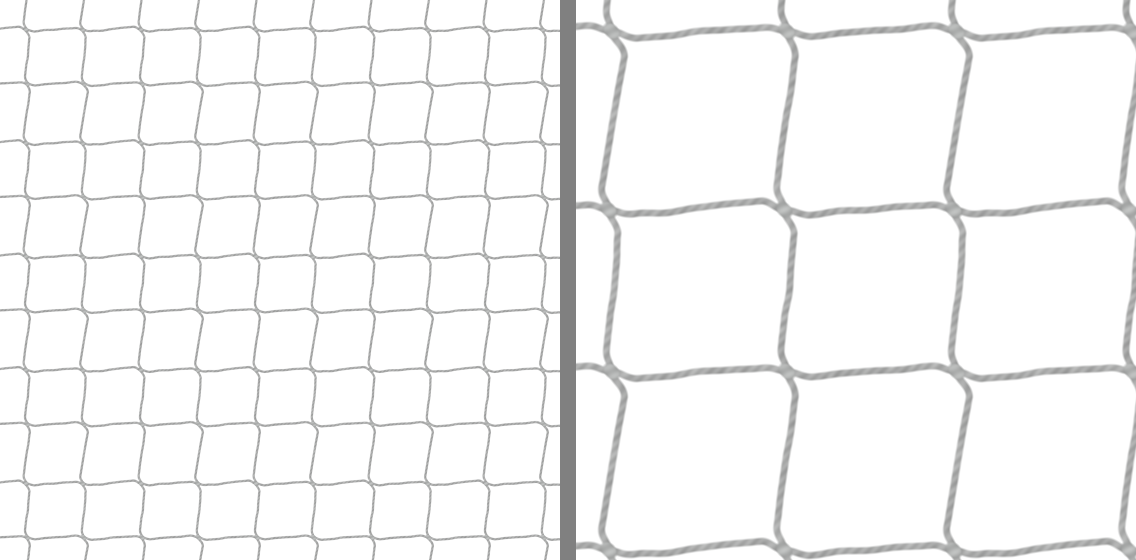
Left, the full canvas; right, a detail of the centre.
Reproduce this pattern procedurally as a Shadertoy shader.

```glsl
// Knotted twine net on white: slack grey cords that kink as they pass each knot.
// Cords are bent lines measured by distance; bend and spacing alternate with the
// parity of row and column, so the net repeats every two meshes each way.

const vec2 MESH = vec2(0.10267, 0.1013);     // mean mesh size on the canvas
const vec2 ORIGIN = vec2(0.0465, 0.0530);    // first knot, from the upper left
const vec2 LAG = vec2(0.017, 0.050);         // odd knots sit this much early
const float CORD_RADIUS = 0.0020;
const vec2 KNOT_RADII = vec2(0.0054, 0.0039);
const float TAU = 6.2831853;

float hash(float n) {
    n = fract(n * 0.1031);
    n *= n + 33.33;
    n *= n + n;
    return fract(n);
}

float noise(float x, float seed) {
    float i = floor(x), f = fract(x);
    f = f * f * (3.0 - 2.0 * f);
    return mix(hash(i + seed), hash(i + 1.0 + seed), f);
}

float parity(float i) { return mod(i, 2.0); }

float knotAt(float i, float lag) { return i - lag * parity(i); }

// Span between knots holding x: its index and the fraction travelled along it
vec2 locateSpan(float x, float lag) {
    float i = floor(x);
    i += step(knotAt(i + 1.0, lag), x);
    float start = knotAt(i, lag);
    return vec2(i, (x - start) / (knotAt(i + 1.0, lag) - start));
}

// Sideways slack: leaves one knot on one side, reaches the next on the other
float bend(float t, float lead, float trail, float seed) {
    float pinch = smoothstep(0.0, 0.15, t) * (1.0 - smoothstep(0.87, 1.0, t));
    float wobble = 0.018 * (noise(t * 6.0, seed) - 0.5);
    return pinch * (mix(lead, -trail, t) + wobble);
}

// Signed distance to a bent cord, corrected for its slope
float cordDistance(float across, float t, float lead, float trail, float seed) {
    float center = bend(t, lead, trail, seed);
    float slope = (bend(t + 0.01, lead, trail, seed) - center) / 0.01;
    return (across - center) * inversesqrt(1.0 + slope * slope);
}

float coverage(float d, float blur) { return 1.0 - smoothstep(-blur, blur, d); }

// Grey of twisted fibres, with slanted strands and a shaded side
float twineShade(float side, float along, float seed) {
    float twist = cos(TAU * (along * 15.0 + side / CORD_RADIUS * 0.3));
    float grain = noise(along * 24.0, seed) - 0.5;
    return 0.665 + 0.035 * twist + 0.06 * grain - 0.025 * side / CORD_RADIUS;
}

vec3 paintCord(vec3 color, float side, float along, float seed, float blur) {
    float edge = abs(side) - CORD_RADIUS;
    vec3 twine = vec3(0.995, 1.0, 0.997) * twineShade(side, along, seed);
    return mix(color, twine, coverage(edge, blur));
}

// Slanted oval knot with a darker wrap across it
vec3 paintKnot(vec3 color, vec2 p, float seed, float blur) {
    vec2 slanted = vec2(p.x + p.y, p.y - p.x) * 0.70711;
    vec2 r = slanted / KNOT_RADII;
    float edge = (length(r) - 1.0) * KNOT_RADII.y;
    float wrap = cos(TAU * (r.x * 0.75 + r.y * 0.2 + hash(seed)));
    float shade = 0.725 + 0.045 * wrap - 0.06 * dot(r, r);
    return mix(color, vec3(0.99, 1.0, 0.995) * shade, coverage(edge, blur));
}

void mainImage(out vec4 fragColor, in vec2 fragCoord) {
    vec2 uv = fragCoord / iResolution.xy;
    float blur = max(0.7 / iResolution.y, 0.0009);

    // Mesh coordinates, with odd rows swayed slightly sideways
    vec2 q = (vec2(uv.x, 1.0 - uv.y) - ORIGIN) / MESH;
    q.x -= 0.018 * (1.0 - abs(mod(q.y, 2.0) - 1.0));

    vec2 nearest = floor(q + 0.5);
    vec2 odd = mod(nearest, 2.0);
    vec2 fromKnot = q - vec2(knotAt(nearest.x, LAG.x), knotAt(nearest.y, LAG.y));
    vec2 spanX = locateSpan(q.x, LAG.x);
    vec2 spanY = locateSpan(q.y, LAG.y);
    float oddX = parity(spanX.x), oddY = parity(spanY.x);

    // Each of the four parities has its own grain
    float seedX = 17.0 + 31.0 * oddX + 73.0 * odd.y;
    float seedY = 211.0 + 31.0 * odd.x + 73.0 * oddY;

    float level = MESH.y * cordDistance(fromKnot.y, spanX.y,
        0.036 + 0.013 * oddX, 0.036 + 0.030 * oddX * (1.0 - odd.y), seedX);
    float upright = MESH.x * cordDistance(fromKnot.x, spanY.y,
        0.070 + 0.026 * odd.x * oddY, 0.041 + 0.020 * oddY, seedY);

    vec3 color = vec3(1.0);
    color = paintCord(color, level, spanX.y, seedX, blur);
    color = paintCord(color, upright, spanY.y, seedY, blur);
    color = paintKnot(color, fromKnot * MESH, odd.x + 2.0 * odd.y, blur);
    fragColor = vec4(color, 1.0);
}
```
